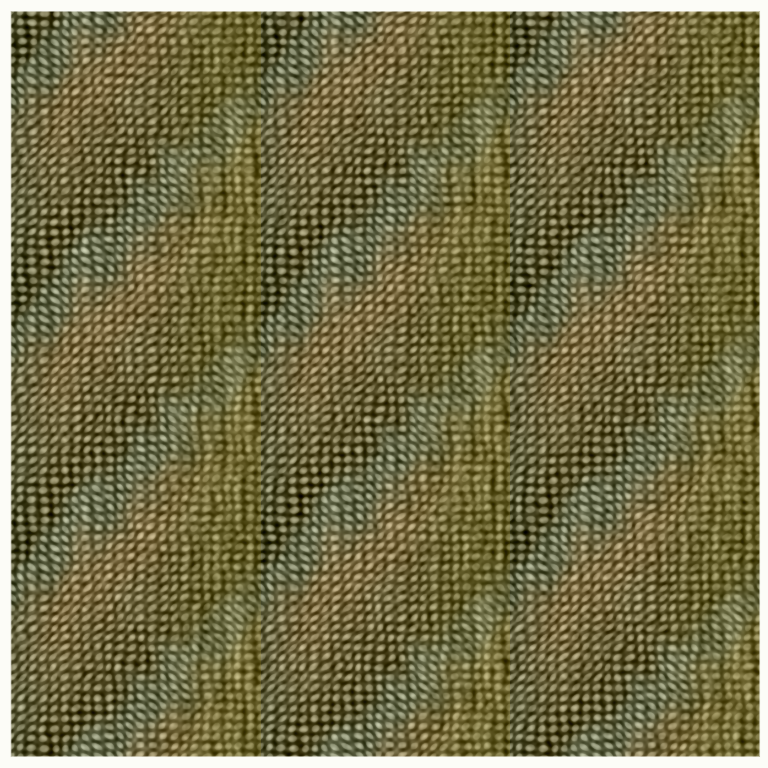
Write a Shadertoy shader that draws this texture.

```glsl
const float TAU = 6.2831853;
const float REPEATS = 3.0;
const vec2 THREADS = vec2(23.0, 25.0);
const vec2 PANEL_MIN = vec2(0.0145, 0.015);
const vec2 PANEL_MAX = vec2(0.989, 0.985);

const vec3 PAPER = vec3(0.99, 0.99, 0.97);
const vec3 OLIVE = vec3(0.44, 0.41, 0.26);
const vec3 TEAL_TINT = vec3(-0.035, 0.015, 0.05);
const vec3 TAN_TINT = vec3(0.045, 0.01, 0.0);
const vec3 MOSS_TINT = vec3(0.0, 0.005, -0.05);

vec2 gradientAt(vec2 cell) {
    vec3 q = fract(vec3(cell.xyx) * vec3(0.1031, 0.1030, 0.0973));
    q += dot(q, q.yzx + 33.33);
    float angle = TAU * fract((q.x + q.y) * q.z);
    return vec2(cos(angle), sin(angle));
}

// Gradient noise that wraps after "period" lattice cells
float gradientNoise(vec2 p, vec2 period) {
    vec2 cell = floor(p);
    vec2 f = p - cell;
    vec2 s = f * f * f * (f * (f * 6.0 - 15.0) + 10.0);
    vec2 k = vec2(0.0, 1.0);
    float a = dot(gradientAt(mod(cell, period)), f);
    float b = dot(gradientAt(mod(cell + k.yx, period)), f - k.yx);
    float c = dot(gradientAt(mod(cell + k.xy, period)), f - k.xy);
    float d = dot(gradientAt(mod(cell + k.yy, period)), f - k.yy);
    return mix(mix(a, b, s.x), mix(c, d, s.x), s.y);
}

// Wrapped bump centred on a phase of the diagonal fold
float foldBump(float phase, float centre, float width) {
    float d = abs(fract(phase - centre + 0.5) - 0.5);
    return exp(-d * d / (width * width));
}

// Square grid blended with strokes; lean -1 is backward, +1 is forward
float weave(vec2 threads, float lean, float strokes) {
    vec2 a = TAU * threads;
    float grid = 0.5 * (cos(a.x) + cos(a.y));
    float diagonal = mix(cos(a.x + a.y), cos(a.x - a.y), 0.5 + 0.5 * lean);
    return mix(grid, diagonal, strokes);
}

// Steepens the middle of a wave and flattens its peaks
float crisp(float wave) {
    return 1.5 * wave / (0.5 + abs(wave));
}

float boxMask(vec2 p, vec2 lo, vec2 hi, float blur) {
    vec2 d = abs(p - 0.5 * (lo + hi)) - 0.5 * (hi - lo);
    return 1.0 - smoothstep(-blur, blur, max(d.x, d.y));
}

vec3 cloth(vec2 tiles) {
    vec2 uv = fract(tiles);

    // Diagonal folds, bent and frayed
    float bend = gradientNoise(uv * 3.0, vec2(3.0));
    float mottle = gradientNoise(uv * vec2(9.0, 7.0), vec2(9.0, 7.0));
    float phase = uv.x - uv.y - 0.33 + 0.1 * bend + 0.12 * mottle;
    float ridge = foldBump(phase, 0.0, 0.13);
    float warm = foldBump(phase, 0.3, 0.2);
    float valley = foldBump(phase, 0.82, 0.15);
    valley *= 1.0 - 0.65 * smoothstep(0.35, 0.75, uv.x);
    float rightSide = smoothstep(0.5, 0.9, uv.x);
    float leftEdge = 1.0 - smoothstep(0.0, 0.22, uv.x);
    float seam = exp(-60.0 * min(uv.x, 1.0 - uv.x));

    // Threads wander a little and lean backward on the ridges
    vec2 wander = 0.45 * vec2(mottle, bend);
    float lean = 0.8 - 1.7 * ridge;
    float strokes = mix(0.45, 0.2, max(valley, rightSide * (1.0 - ridge)));
    float relief = crisp(weave(uv * THREADS + wander, lean, strokes));
    float contrast = 0.21 + 0.05 * valley - 0.05 * rightSide;

    // Fold shading, vertical streaks and uneven yarn
    float streak = gradientNoise(uv * vec2(23.0, 3.0), vec2(23.0, 3.0));
    float yarn = gradientNoise(tiles * THREADS * 1.7, vec2(256.0));
    float shade = 0.035 * ridge + 0.025 * warm - 0.06 * valley - 0.005;
    shade += 0.06 * mottle + 0.09 * streak * (0.5 + rightSide) + 0.2 * yarn;
    shade -= 0.04 * seam + 0.025 * leftEdge;

    vec3 tint = TEAL_TINT * max(ridge * (1.0 - 0.4 * rightSide), 0.6 * leftEdge);
    tint += TAN_TINT * warm * (1.0 - 0.7 * rightSide) * (1.0 - 0.6 * leftEdge);
    tint += MOSS_TINT * rightSide * (1.0 - 0.5 * ridge);
    return OLIVE + tint + shade + contrast * relief;
}

void mainImage(out vec4 fragColor, in vec2 fragCoord) {
    vec2 p = fragCoord / iResolution.xy;
    vec2 tiles = REPEATS * (p - PANEL_MIN) / (PANEL_MAX - PANEL_MIN);
    float blur = max(0.0015, 1.0 / iResolution.y);
    float panel = boxMask(p, PANEL_MIN, PANEL_MAX, blur);
    vec3 color = mix(PAPER, cloth(tiles), panel);
    fragColor = vec4(clamp(color, 0.0, 1.0), 1.0);
}
```
